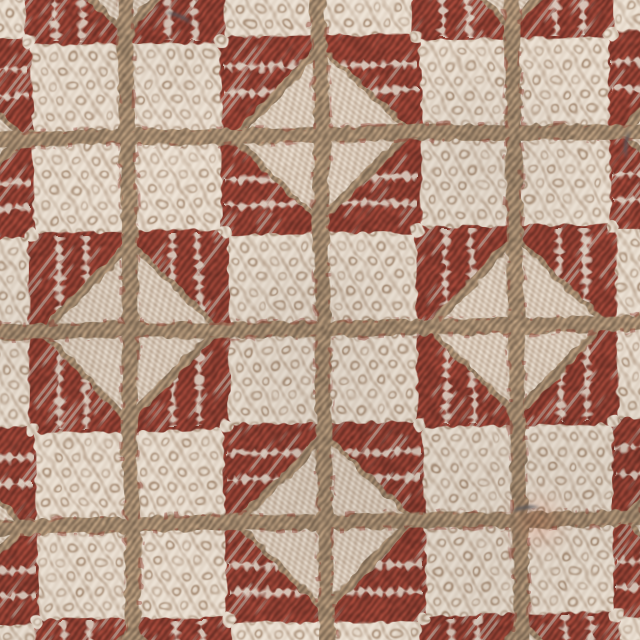
This pattern is drawn by a Shadertoy shader. Its source:

```glsl
// Woven patchwork cloth: checkerboard of red-cornered diamonds and cream blocks under a tan grid.
#define PITCH 0.3028
#define TILT 0.013
#define LINE_HALF 0.041
#define DIAMOND 0.48
#define RED_SPREAD 0.014
#define WEAVE 92.0
#define FRAY 0.022
#define CREAM vec3(0.91, 0.87, 0.82)
#define SHADE vec3(0.65, 0.55, 0.46)
#define TAN vec3(0.63, 0.53, 0.425)
#define RED vec3(0.56, 0.245, 0.195)

const float TAU = 6.2831853;

float hash(vec2 p) {
    vec3 h = fract(p.xyx * 0.1031);
    h += dot(h, h.yzx + 33.33);
    return fract((h.x + h.y) * h.z);
}

float noise(vec2 p) {
    vec2 i = floor(p), f = fract(p);
    f = f * f * (3.0 - 2.0 * f);
    return mix(mix(hash(i), hash(i + vec2(1, 0)), f.x),
               mix(hash(i + vec2(0, 1)), hash(i + 1.0), f.x), f.y);
}

// Coverage of the region where d < 0, softened by w
float fill(float d, float w) { return 1.0 - smoothstep(-w, w, d); }

// Rising diagonal yarns, 0 in the grooves and 1 on the ridges
float twill(vec2 p) {
    float wobble = noise(p * 75.0) * 1.8;
    return 0.5 + 0.5 * sin(TAU * WEAVE * (p.x - 0.8 * p.y) + wobble);
}

// Raised cream cloth with small eyelets on a slanted lattice
vec3 eyeletCloth(vec2 p) {
    vec2 g = vec2(p.x * 33.0 + p.y * 19.0, p.y * 43.0);
    g += 0.25 * (vec2(noise(p * 50.0), noise(p * 50.0 + 40.0)) - 0.5);
    vec2 c = fract(g) - 0.5;
    vec2 local = vec2((c.x - 0.44 * c.y) * 1.3, c.y);
    float r = length(local);
    float strength = 0.45 + 0.5 * hash(floor(g));
    float ring = exp(-pow((r - 0.25) / 0.10, 2.0)) * strength;
    float groove = smoothstep(0.30, 0.5, abs(c.x)) * (0.2 + 0.35 * noise(p * 130.0));
    float yarn = 0.5 + 0.5 * sin(TAU * (p.x * 75.0 - p.y * 48.0));
    return mix(CREAM, SHADE, clamp(ring * 0.85 + groove + 0.13 * yarn, 0.0, 1.0));
}

// Flat cream cloth with a fine staggered mesh
vec3 meshCloth(vec2 p) {
    float dots = sin(TAU * WEAVE * (p.x + 0.5 * p.y)) * sin(TAU * WEAVE * 0.75 * p.y);
    return mix(CREAM, SHADE, 0.28 + 0.25 * dots + 0.14 * noise(p * 150.0));
}

// Red yarn with stray pale threads along the twill
vec3 redCloth(vec2 p) {
    float ridge = twill(p);
    vec3 col = RED * (0.82 + 0.24 * ridge) * (0.9 + 0.2 * noise(p * 140.0));
    vec2 t = vec2((p.x - 0.8 * p.y) * WEAVE, (p.x + p.y) * 13.0);
    float lane = floor(t.x);
    float stray = smoothstep(0.62, 0.78, noise(vec2(lane * 7.3, t.y)));
    stray *= 1.0 - smoothstep(0.12, 0.42, abs(fract(t.x) - 0.5));
    return mix(col, CREAM * 0.9, 0.55 * stray);
}

// Two broken pale stripes on each side of the cell centre
float paleStripes(float across, float along, vec2 p, float aa) {
    float a = abs(across);
    float d = min(abs(a - 0.225), abs(a - 0.36));
    float beads = 0.009 * sin(TAU * along * 19.0);
    return fill(d - 0.013 - beads - 0.012 * (noise(p * 110.0) - 0.5), aa + 0.006);
}

// Short dark fibres caught in the cloth: xy is the place, z the angle
float lint(vec2 uv) {
    vec3 fibres[3] = vec3[](vec3(0.978, 0.775, 1.45), vec3(0.28, 0.975, -0.4), vec3(0.82, 0.207, 0.15));
    float cover = 0.0;
    for (int i = 0; i < 3; i++) {
        vec2 d = uv - fibres[i].xy, dir = vec2(cos(fibres[i].z), sin(fibres[i].z));
        float along = dot(d, dir);
        float side = dot(d, vec2(-dir.y, dir.x)) + 6.0 * along * along;
        cover = max(cover, exp(-pow(side / 0.004, 2.0) - pow(along / 0.019, 4.0)));
    }
    return cover;
}

void mainImage(out vec4 fragColor, in vec2 fragCoord) {
    vec2 uv = fragCoord / iResolution.xy;
    vec2 d = uv - vec2(0.505, 0.487);
    float cs = cos(TILT), sn = sin(TILT);
    vec2 p = vec2(cs * d.x + sn * d.y, cs * d.y - sn * d.x);
    float aa = 1.0 / (iResolution.y * PITCH);

    // Frayed cell coordinates
    vec2 fray = vec2(noise(p * 95.0 + 9.0), noise(p * 95.0 + 70.0)) - 0.5;
    vec2 sag = vec2(noise(p * 6.0 + 3.0), noise(p * 6.0 + 20.0)) - 0.5;
    vec2 q = p / PITCH + FRAY * fray + 0.02 * sag;
    vec2 id = floor(q + 0.5), f = q - id, a = abs(f);
    bool isDiamond = mod(id.x + id.y, 2.0) > 0.5;

    // Cream blocks bordered by the red ones, joined at their corners
    float edge = max(a.x, a.y) - 0.5;
    float redDist = (isDiamond ? edge : -edge) - RED_SPREAD;
    redDist = max(redDist, 0.035 - length(a - 0.5));
    vec3 red = redCloth(p);
    if (isDiamond) {
        bool level = mod(id.x, 2.0) < 0.5;
        float stripe = paleStripes(level ? f.y : f.x, level ? f.x : f.y, p, aa);
        red = mix(red, CREAM * 0.96, 0.85 * stripe);
    }
    vec3 col = mix(eyeletCloth(p), red, fill(redDist, aa));

    // Diamond with a tan rim, wider on its rising sides
    vec3 tan_ = TAN * (0.84 + 0.23 * twill(p)) * (0.9 + 0.2 * noise(p * 150.0));
    if (isDiamond) {
        float diamond = a.x + a.y - DIAMOND;
        float rim = f.x * f.y < 0.0 ? 0.065 : 0.038;
        col = mix(col, tan_, fill(diamond, aa * 1.4));
        col = mix(col, meshCloth(p), fill(diamond + rim, aa * 1.4));
    }

    // Tan grid with red specks along its sides
    float grid = min(a.x, a.y) - LINE_HALF;
    float specks = smoothstep(0.6, 0.8, noise(p * 120.0 + 5.0)) * fill(abs(grid) - 0.012, aa);
    col = mix(col, tan_, fill(grid, aa));
    col = mix(col, RED, 0.45 * specks);

    // Uneven light, faint stain and lint
    col *= 0.97 + 0.06 * noise(p * 4.0);
    vec2 stain = uv - vec2(0.84, 0.185);
    col = mix(col, col * vec3(1.0, 0.86, 0.82), 0.7 * exp(-dot(stain, stain) * 900.0));
    col = mix(col, vec3(0.33, 0.33, 0.35), 0.65 * lint(uv));
    fragColor = vec4(col, 1.0);
}
```
